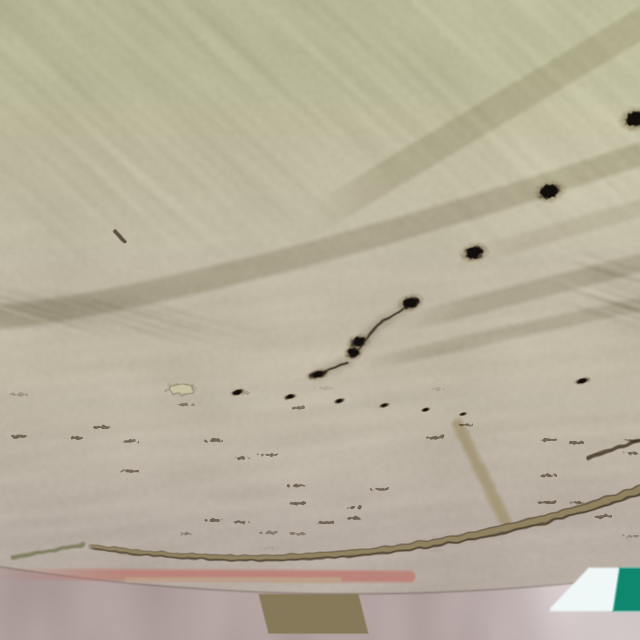
This texture is drawn by a WebGL 1 fragment shader. Its source:

```glsl
precision highp float;
uniform vec2 u_resolution;

vec2 gradientAt(vec2 cell) {
  vec2 q = vec2(dot(cell, vec2(127.1, 311.7)), dot(cell, vec2(269.5, 183.3)));
  return 2.0 * fract(sin(q) * 43758.5) - 1.0;
}

float noise(vec2 p) {
  vec2 i = floor(p), f = fract(p), e = vec2(1, 0);
  vec2 u = f * f * (3.0 - 2.0 * f);
  return mix(mix(dot(gradientAt(i), f), dot(gradientAt(i + e), f - e), u.x),
    mix(dot(gradientAt(i + e.yx), f - e.yx), dot(gradientAt(i + 1.0), f - 1.0), u.x), u.y);
}

float fbm(vec2 p) {
  return 0.5 * noise(p) + 0.25 * noise(p * 2.03 + 7.3) + 0.12 * noise(p * 4.1 + 3.7);
}

vec2 rotate(vec2 p, float a) {
  return vec2(p.x * cos(a) + p.y * sin(a), p.y * cos(a) - p.x * sin(a));
}

float fill(float d, float soft) { return 1.0 - smoothstep(-soft, soft, d); }

float segment(vec2 p, vec4 ends) {
  vec2 ab = ends.zw - ends.xy, ap = p - ends.xy;
  return length(ap - ab * clamp(dot(ap, ab) / dot(ab, ab), 0.0, 1.0));
}

float ellipse(vec2 p, vec2 c, vec2 r, float angle) {
  return (length(rotate(p - c, angle) / r) - 1.0) * min(r.x, r.y);
}

float box(vec2 p, vec2 c, vec2 r) {
  vec2 d = abs(p - c) - r;
  return max(d.x, d.y);
}

// Straight band fading in from its start
float band(vec2 p, vec2 start, float slope, float halfWidth) {
  float d = abs(p.y - start.y - slope * (p.x - start.x)) - halfWidth;
  return fill(d, 0.006) * smoothstep(start.x, start.x + 0.15, p.x);
}

// Dark pit with a brown rim
vec3 pit(vec3 col, vec2 p, vec2 c, vec2 r, float soft) {
  float d = ellipse(p, c, r, 0.25) + 0.4 * r.y * noise(p * 160.0);
  col = mix(col, vec3(0.46, 0.39, 0.26), 0.7 * fill(d - r.y * 0.3, r.y * 0.7));
  return mix(col, vec3(0.07, 0.055, 0.045), fill(d, soft));
}

// Plaster with brushed streaks
vec3 plaster(vec2 p) {
  float upper = smoothstep(0.5, 0.75, p.y);
  vec3 col = mix(vec3(0.715, 0.675, 0.635), vec3(0.755, 0.725, 0.65), smoothstep(0.12, 0.45, p.y));
  col = mix(col, vec3(0.715, 0.71, 0.585), smoothstep(0.5, 1.0, p.y));
  col += 0.04 * smoothstep(0.4, 1.0, p.x) * upper + 0.06 * fbm(p * 5.0) + 0.035 * fbm(p * 95.0);
  col += 0.05 * upper * noise(rotate(p, -0.75) * vec2(4, 65));
  col += 0.035 * (1.0 - upper) * noise(rotate(p, 0.1) * vec2(5, 50));
  float smear = fill(ellipse(p, vec2(0.11, 0.513), vec2(0.22, 0.026), -0.12), 0.018);
  smear += fill(ellipse(p, vec2(0.99, 0.535), vec2(0.1, 0.05), -0.4), 0.03);
  return col - smear * (0.04 + 0.12 * noise(rotate(p, -0.3) * vec2(5, 110)));
}

void main() {
  vec2 p = gl_FragCoord.xy / u_resolution;
  float px = 1.0 / u_resolution.y;
  vec2 wob = p + 0.004 * vec2(noise(p * 65.0), noise(p * 65.0 + 31.0));
  vec3 col = plaster(p), umber = vec3(0.24, 0.19, 0.12), tan = vec3(0.61, 0.55, 0.41);

  // Broad dark bands
  float stain = fill(abs(p.y - 0.505 - 0.254 * pow(p.x, 1.3)) - 0.019, 0.006);
  stain = max(stain, 0.75 * band(p, vec2(0.46, 0.638), 0.6, 0.027));
  stain = max(stain, 0.55 * band(p, vec2(0.7, 0.588), 0.29, 0.014));
  stain = max(stain, 0.95 * band(p, vec2(0.6, 0.487), 0.255, 0.015));
  stain = max(stain, 0.85 * band(p, vec2(0.55, 0.426), 0.22, 0.011));
  col -= stain * vec3(0.09, 0.095, 0.105);

  // Tan drip
  float drip = segment(wob, vec4(0.715, 0.337, 0.79, 0.185));
  col = mix(col, tan, 0.7 * fill(drip - 0.009, 0.006));

  // Scattered flecks
  vec2 grid = p * vec2(23, 40), rnd = gradientAt(floor(grid));
  float fleck = length((fract(grid) - 0.5 - 0.25 * rnd) * vec2(0.6, 1.8));
  fleck = fill(fleck - 0.16 + 0.35 * noise(p * 170.0), 0.07) * step(0.72, rnd.x);
  col = mix(col, umber, 0.6 * fleck * fill(abs(p.y - 0.27) - 0.11, 0.03));

  // Pale chip
  float chip = ellipse(wob, vec2(0.283, 0.392), vec2(0.02, 0.008), 0.0) + 0.006 * noise(p * 120.0);
  col = mix(col, vec3(0.79, 0.78, 0.63), 0.7 * fill(chip, 0.002));
  col = mix(col, umber, 0.35 * fill(abs(chip) - 0.001, 0.002));

  // Crack
  float crack = segment(wob, vec4(0.64, 0.524, 0.59, 0.492));
  crack = min(crack, segment(wob, vec4(0.59, 0.492, 0.555, 0.45)));
  crack = min(crack, segment(wob, vec4(0.496, 0.415, 0.542, 0.433)));
  col -= 0.13 * fill(crack - 0.006, 0.012);
  col = mix(col, umber * 0.6, 0.9 * fill(crack - 0.0015, 0.001 + px));

  // Receding rows of pits
  for (int i = 0; i < 6; i++) {
    float k = float(i);
    vec2 big = vec2(0.9935, 0.814) - k * vec2(0.1443, 0.1218) + k * k * vec2(0.009, 0.0087);
    if (i < 5) col = pit(col, p, big, vec2(0.016, 0.011) - k * vec2(0.0012, 0.001), 0.001 + px);
    vec2 tiny = vec2(0.371 + 0.0855 * k - 0.003 * k * k, 0.387 - 0.0068 * k);
    col = pit(col, p, tiny, vec2(0.0075, 0.0034) * (1.0 - 0.09 * k), px);
  }
  col = pit(col, p, vec2(0.552, 0.449), vec2(0.009, 0.007), 0.001 + px);
  col = pit(col, p, vec2(0.497, 0.415), vec2(0.012, 0.005), 0.001 + px);
  col = pit(col, p, vec2(0.91, 0.405), vec2(0.008, 0.0035), px);

  // Scratches
  float scratch = min(segment(wob, vec4(0.18, 0.638, 0.194, 0.624)), segment(wob, vec4(0.92, 0.285, 1.01, 0.316)));
  col = mix(col, umber, 0.8 * fill(scratch - 0.003, 0.002));

  // Raised seam
  float seam = wob.y - 0.128 - 0.285 * pow(abs(p.x - 0.39), 2.0);
  float along = smoothstep(0.135, 0.15, p.x), girth = 0.003 + 0.005 * p.x;
  col = mix(col, umber, 0.85 * along * fill(abs(seam) - girth, 0.002));
  col = mix(col, tan, 0.85 * along * fill(abs(seam - 0.001) - girth * 0.65, 0.002));
  col = mix(col, vec3(0.46, 0.46, 0.33), 0.85 * fill(segment(wob, vec4(0.02, 0.129, 0.13, 0.149)) - 0.003, 0.003));

  // Wall below the rim
  float rim = p.y - 0.072 - 0.14 * pow(abs(p.x - 0.55), 2.0);
  vec3 wall = mix(vec3(0.69, 0.63, 0.62), vec3(0.82, 0.78, 0.78), smoothstep(0.65, 0.95, p.x));
  col = mix(col, wall + 0.09 * noise(p * vec2(14, 5)), fill(rim, 0.004));
  col -= 0.16 * fill(abs(rim) - 0.001, 0.003);

  // Red stripe with a pale core
  float stripe = segment(p, vec4(-0.02, 0.103, 0.64, 0.099)) - 0.009;
  col = mix(col, vec3(0.73, 0.46, 0.42), 0.75 * smoothstep(-0.05, 0.25, p.x) * fill(stripe, 0.004));
  col = mix(col, vec3(0.73, 0.64, 0.54), 0.8 * fill(segment(p, vec4(0.2, 0.094, 0.53, 0.094)) - 0.004, 0.003));

  // Brown block and bright opening
  col = mix(col, tan * 0.86, fill(box(p, vec2(0.5 - 0.25 * p.y, 0.041), vec2(0.078, 0.031)), 0.002));
  float opening = max(box(p, vec2(0.95, 0.079), vec2(0.09, 0.034)), 0.7 * (p.y - 1.05 * p.x + 0.853));
  col = mix(col, vec3(0.94, 0.97, 0.97), fill(opening, 0.003));
  col = mix(col, vec3(0.06, 0.53, 0.43), fill(max(opening, 0.951 + 0.15 * p.y - p.x), 0.003));
  gl_FragColor = vec4(col, 1.0);
}
```
